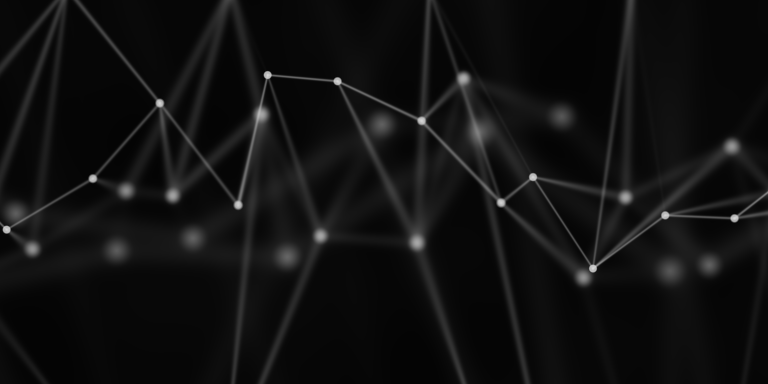
Give the GLSL for this background, as a Shadertoy shader.

```glsl
// A monochrome web of glowing nodes and threads with shallow depth of field.
// Three layers of jittered nodes are linked in loops; every node carries a
// blur radius, which is interpolated along each thread to soften and dim it.

vec2 hash2(vec2 p) {
    vec3 q = fract(p.xyx * vec3(0.1031, 0.1030, 0.0973));
    q += dot(q, q.yzx + 33.33);
    return fract((q.xx + q.yz) * q.zy);
}

float gradientNoise(vec2 p) {
    vec2 cell = floor(p), f = fract(p);
    vec2 u = f * f * f * (f * (f * 6.0 - 15.0) + 10.0);
    vec2 e = vec2(0.0, 1.0);
    float a = dot(hash2(cell) * 2.0 - 1.0, f);
    float b = dot(hash2(cell + e.yx) * 2.0 - 1.0, f - e.yx);
    float c = dot(hash2(cell + e.xy) * 2.0 - 1.0, f - e.xy);
    float d = dot(hash2(cell + e.yy) * 2.0 - 1.0, f - e.yy);
    return mix(mix(a, b, u.x), mix(c, d, u.x), u.y);
}

// Position in xy, blur radius in z; layer 0 is in focus, layer 2 is farthest
vec3 node(float i, float layer) {
    vec2 h = hash2(vec2(i + 5.0, layer * 17.0 + 3.0));
    float x = (i + 0.7 * h.x) * (0.17 + 0.03 * layer);
    float y = 0.53 + 0.1 * cos(2.6 * (x - 0.65));
    y += (h.y - 0.5) * (0.40 + 0.15 * layer);
    float blur = layer * (0.008 + 0.003 * layer) + (0.003 + 0.004 * layer) * h.x;
    return vec3(x, y, blur);
}

// Shared point above the canvas where neighbouring threads converge
vec3 fanApex(float x) {
    float cell = floor(x / 0.5);
    vec2 h = hash2(vec2(cell + 9.0, 71.0));
    return vec3((cell + 0.2 + 0.6 * h.x) * 0.5, 1.03, 0.001 + 0.012 * h.y);
}

float thread(vec2 p, vec3 a, vec3 b) {
    vec2 ab = b.xy - a.xy, ap = p - a.xy;
    float t = clamp(dot(ap, ab) / dot(ab, ab), 0.0, 1.0);
    float blur = mix(a.z, b.z, t);
    float width = max(0.0022 + blur, 0.6 / iResolution.y);
    float d = length(ap - ab * t) / width;
    return 0.5 * exp(-d * d) / (1.0 + 130.0 * blur);
}

float bead(vec2 p, vec3 n) {
    float radius = 0.010 + 0.3 * n.z;
    float soft = max(0.002 + 0.8 * n.z, 0.7 / iResolution.y);
    float disc = 1.0 - smoothstep(radius - soft, radius + soft, length(p - n.xy));
    return disc * 0.85 / (1.0 + 50.0 * n.z);
}

void mainImage(out vec4 fragColor, in vec2 fragCoord) {
    vec2 p = fragCoord / iResolution.y;
    float light = 0.0, beads = 0.0;

    for (int k = -2; k < 14; k++) {
        float i = float(k);
        vec3 near = node(i, 0.0), mid = node(i, 1.0), far = node(i, 2.0);
        vec2 h = hash2(vec2(i + 3.0, 41.0)), g = hash2(vec2(i + 3.0, 57.0));

        // Chains within each layer
        light += thread(p, near, node(i + 1.0, 0.0)) * mix(0.7, 1.1, h.x);
        light += thread(p, mid, node(i + 1.0, 1.0)) * mix(0.2, 0.8, h.y);
        light += thread(p, far, node(i + 2.0, 2.0)) * mix(0.2, 0.7, g.x);

        // Links that cross the focal plane
        light += thread(p, near, mid) * mix(0.4, 0.9, g.y);
        light += thread(p, mid, far) * mix(0.1, 0.6, h.x);

        // Steep threads leaving through the top and bottom
        light += thread(p, near, fanApex(near.x)) * smoothstep(0.2, 0.8, h.y) * 0.8;
        light += thread(p, mid, fanApex(mid.x + 0.3)) * smoothstep(0.3, 0.9, g.x) * 0.7;
        vec3 below = vec3(mid.x + (g.y - 0.5) * 0.6, -0.1, 0.018 * h.y);
        light += thread(p, mid, below) * smoothstep(0.2, 0.9, h.x) * 0.7;

        // Broad shafts far out of focus
        vec3 shaftFoot = vec3(far.x, -0.1, 0.035);
        vec3 shaftHead = vec3(far.x + (h.y - 0.5) * 1.2, 1.1, 0.05);
        light += thread(p, shaftFoot, shaftHead) * 0.5 * g.y;

        beads = max(beads, max(bead(p, near), max(bead(p, mid), bead(p, far))));
    }

    // Dim uneven haze behind the web
    float haze = 0.022 + 0.022 * gradientNoise(p * 2.3 + 4.0);
    float tone = 1.0 - exp(-light - max(haze, 0.008));
    tone = mix(tone, 0.86, beads);
    fragColor = vec4(vec3(tone), 1.0);
}
```
